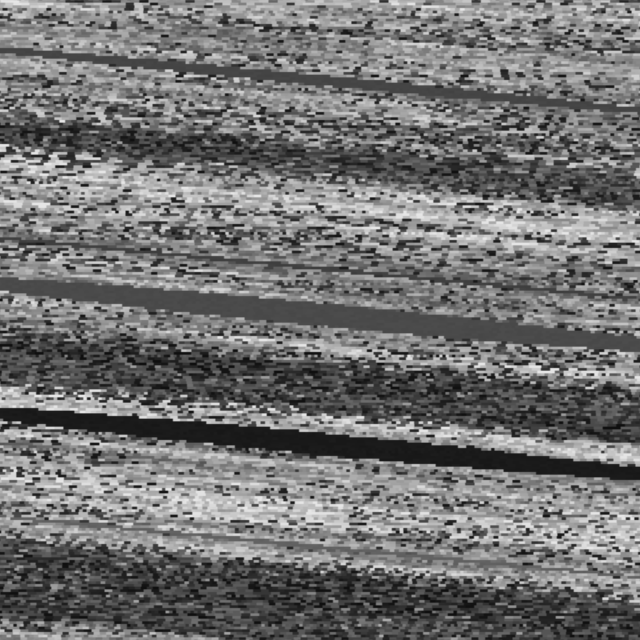
Give the GLSL for this texture, as a Shadertoy shader.

```glsl
// Draws grey, grainy streaks sloping gently down to the right, crossed by dark bands.

const float SLOPE = 0.095;         // fall of the streaks per unit of width
const float ROWS = 240.0;          // grain rows per canvas height
const float DASH_MIN = 0.005;      // shortest dash
const float DASH_MAX = 0.015;      // longest dash
const float EDGE_BLUR = 0.0018;    // half width of the soft dash ends
const float LIGHT_TONE = 0.63;
const float STREAK_CONTRAST = 0.32;
const float BROAD_CONTRAST = 0.22;
const float GRAIN_CONTRAST = 0.30;
const float MAX_DASH_SHARE = 0.60; // dark dashes in the busiest streaks
const float BAND_RAGGEDNESS = 0.022;

// Bands: centre height at the left edge, half thickness, tone, grain (0 solid, 1 rough)
const int BAND_COUNT = 9;
const vec4 BANDS[BAND_COUNT] = vec4[BAND_COUNT](
    vec4(0.922, 0.008, 0.27, 0.0),
    vec4(0.850, 0.004, 0.25, 1.0),
    vec4(0.798, 0.030, 0.27, 1.0),
    vec4(0.628, 0.003, 0.25, 0.0),
    vec4(0.556, 0.018, 0.29, 0.0),
    vec4(0.443, 0.044, 0.25, 1.0),
    vec4(0.354, 0.017, 0.10, 0.0),
    vec4(0.193, 0.003, 0.38, 0.0),
    vec4(0.100, 0.063, 0.25, 1.0));

// Integer hash, 0 to 1
float hash(vec2 cell, uint seed) {
    uvec2 q = uvec2(ivec2(floor(cell)));
    uint h = q.x * 1597334677u ^ q.y * 3812015801u ^ seed * 2654435769u;
    h = (h ^ (h >> 16)) * 2146121005u;
    h = (h ^ (h >> 15)) * 2221713035u;
    h ^= h >> 16;
    return float(h >> 8) / 16777216.0;
}

float valueNoise(vec2 p, uint seed) {
    vec2 i = floor(p), f = fract(p);
    f = f * f * (3.0 - 2.0 * f);
    float low = mix(hash(i, seed), hash(i + vec2(1, 0), seed), f.x);
    float high = mix(hash(i + vec2(0, 1), seed), hash(i + vec2(1, 1), seed), f.x);
    return mix(low, high, f.y);
}

// Tone of one dash, taken at its centre so that sloping edges become small steps
float dashTone(vec2 cell, vec2 centre) {
    float x = centre.x;
    float s = centre.y + SLOPE * x;
    float grain = hash(cell, 1u);
    float pick = hash(cell, 2u);

    // Light ground with long streaks
    float streak = valueNoise(vec2(x * 3.0, s * 150.0), 3u);
    float broad = valueNoise(vec2(x * 1.5, s * 30.0), 4u);
    float tone = LIGHT_TONE + STREAK_CONTRAST * (streak - 0.5)
        + BROAD_CONTRAST * (broad - 0.5) + GRAIN_CONTRAST * (grain - 0.5);

    // Dark dashes, gathered in some of the streaks
    float busy = valueNoise(vec2(x * 2.5, s * 75.0), 5u);
    if (pick < mix(0.02, MAX_DASH_SHARE, busy * busy)) tone = mix(0.08, 0.42, grain);

    // Solid bars taper at both ends, rough bands have ragged edges
    float ragged = BAND_RAGGEDNESS * (hash(cell, 6u) - 0.5);
    float taper = 0.6 + 1.6 * x * (1.0 - x);
    for (int i = 0; i < BAND_COUNT; i++) {
        vec4 band = BANDS[i];
        float reach = band.y * mix(taper, 1.0, band.w);
        if (abs(s - band.x) + ragged * band.w < reach) {
            float rough = 0.34 * (grain - 0.5) + 0.12 * (streak - 0.5)
                + 0.22 * step(0.91, pick);
            tone = band.z + mix(0.02 * (grain - 0.5), rough, band.w);
        }
    }
    return clamp(tone, 0.06, 0.90);
}

// One row of dashes with its own dash length and offset
float rowTone(float x, float row) {
    float dash = mix(DASH_MIN, DASH_MAX, hash(vec2(row, 0.0), 7u));
    float along = x / dash + 8.0 * hash(vec2(row, 0.0), 8u);
    float column = floor(along - 0.5);
    float f = along - 0.5 - column;
    float soft = min(0.5, EDGE_BLUR / dash);
    float y = (row + 0.5) / ROWS;
    float leftX = x - f * dash;
    float left = dashTone(vec2(column, row), vec2(leftX, y));
    float right = dashTone(vec2(column + 1.0, row), vec2(leftX + dash, y));
    return mix(left, right, smoothstep(0.5 - soft, 0.5 + soft, f));
}

void mainImage(out vec4 fragColor, in vec2 fragCoord) {
    vec2 uv = fragCoord / iResolution.y;

    // Blend the two nearest rows
    float height = uv.y * ROWS - 0.5;
    float row = floor(height);
    float blend = smoothstep(0.15, 0.85, height - row);
    float tone = mix(rowTone(uv.x, row), rowTone(uv.x, row + 1.0), blend);

    fragColor = vec4(vec3(tone), 1.0);
}
```
